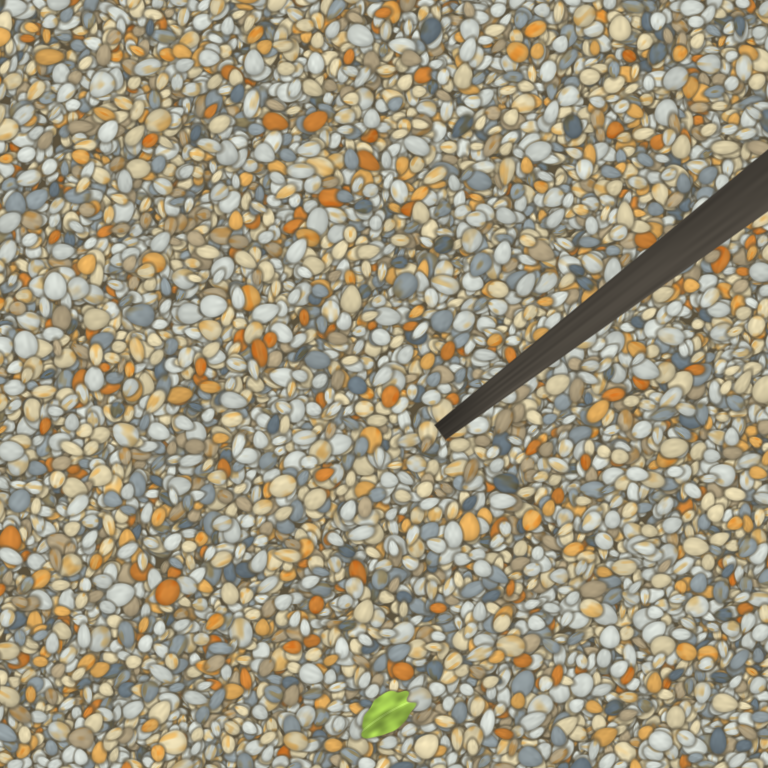
Give the GLSL for this texture, as a WebGL 2 fragment shader.

```glsl
#version 300 es
precision highp float;

uniform vec2 u_resolution;
out vec4 fragColor;

const int LAYERS = 6;
const float FINE_CELLS = 60.0;      // cells per canvas, lowest layer
const float COARSE_CELLS = 42.0;    // cells per canvas, top layer
const float TOP_PRESENCE = 0.5;     // share of filled cells on top
const float SHADOW_WIDTH = 0.0042;
const float SHADOW_DEPTH = 0.55;
const float RIM_DARKENING = 0.20;
const float SOFTNESS = 0.0015;
const float LEAN = 0.6;             // mean direction of the stones
const float LEAN_SPREAD = 2.5;

const vec3 GROUND = vec3(0.36, 0.32, 0.24);
const vec3 SHADOW = vec3(0.34, 0.31, 0.24);
const vec3 PALE = vec3(0.80, 0.82, 0.79);
const vec3 CREAM = vec3(0.86, 0.81, 0.66);
const vec3 TAUPE = vec3(0.68, 0.62, 0.50);
const vec3 BLUE_GREY = vec3(0.56, 0.60, 0.61);
const vec3 SLATE = vec3(0.41, 0.46, 0.49);
const vec3 OCHRE = vec3(0.86, 0.66, 0.36);
const vec3 RUST = vec3(0.78, 0.50, 0.22);

const vec2 BAR_TIP = vec2(0.573, 0.437);
const vec2 BAR_END = vec2(1.0, 0.764);
const vec2 BAR_HALF_WIDTHS = vec2(0.012, 0.032);
const vec3 BAR_COLOR = vec3(0.29, 0.27, 0.24);

const vec2 LEAF_CENTER = vec2(0.502, 0.070);
const vec2 LEAF_RADII = vec2(0.040, 0.022);
const vec3 LEAF_COLOR = vec3(0.60, 0.74, 0.30);

vec3 hash3(vec2 p) {
    vec3 q = fract(p.xyx * vec3(0.1031, 0.1030, 0.0973));
    q += dot(q, q.yxz + 33.33);
    return fract((q.xxy + q.yzz) * q.zyx);
}

float noise(vec2 p) {
    vec2 i = floor(p), f = fract(p);
    f = f * f * (3.0 - 2.0 * f);
    float low = mix(hash3(i).x, hash3(i + vec2(1, 0)).x, f.x);
    float high = mix(hash3(i + vec2(0, 1)).x, hash3(i + vec2(1, 1)).x, f.x);
    return mix(low, high, f.y);
}

mat2 rotation(float a) {
    return mat2(cos(a), sin(a), -sin(a), cos(a));
}

vec3 stoneColor(float pick) {
    if (pick < 0.41) return PALE;
    if (pick < 0.65) return CREAM;
    if (pick < 0.74) return TAUPE;
    if (pick < 0.85) return BLUE_GREY;
    if (pick < 0.89) return SLATE;
    return pick < 0.96 ? OCHRE : RUST;
}

// Paints one stone and its contact shadow over the colour below.
vec3 paintStone(vec3 below, vec2 offset, vec2 id, float cells, float soft) {
    vec3 shape = hash3(id + 31.0), tone = hash3(id + 67.0);
    float major = mix(0.44, 0.80, shape.x * shape.x);
    float minor = major * mix(0.48, 0.86, shape.y);
    vec2 q = offset * rotation(LEAN + (shape.z - 0.5) * LEAN_SPREAD) / vec2(major, minor);
    q.y /= max(0.6, 1.0 + 0.6 * (tone.z - 0.5) * q.x);
    float d = length(q);
    float edge = (d - 1.0) * minor / cells;
    if (edge > SHADOW_WIDTH) return below;

    float contact = 1.0 - smoothstep(0.0, SHADOW_WIDTH, edge);
    below = mix(below, SHADOW, SHADOW_DEPTH * contact);
    float grain = noise(q * vec2(1.1, 1.7) + id * 7.0);
    vec3 color = stoneColor(tone.x) * mix(0.93, 1.06, tone.y);
    float stain = smoothstep(0.45, 0.95, grain) * step(0.45, tone.z);
    color = mix(color, color * vec3(1.0, 0.82, 0.52), stain * 0.8);
    color *= 0.95 + 0.10 * noise(q * vec2(2.0, 3.0) + id * 3.0);
    float light = 1.02 - RIM_DARKENING * pow(min(d, 1.0), 4.0);
    light += 0.06 * dot(offset / major, vec2(-0.4, 0.8));
    return mix(color * light, below, smoothstep(-soft, soft, edge));
}

vec3 pebbles(vec2 uv, float soft) {
    vec3 color = GROUND;
    for (int i = 0; i < LAYERS; i++) {
        float level = float(i) / float(LAYERS - 1);
        float cells = mix(FINE_CELLS, COARSE_CELLS, level);
        mat2 turn = rotation(0.4 + 1.9 * float(i));
        vec2 grid = turn * uv * cells;
        // A fixed scan order keeps overlaps consistent between cells.
        for (int y = -1; y <= 1; y++)
        for (int x = -1; x <= 1; x++) {
            vec2 cell = floor(grid) + vec2(x, y);
            vec2 id = cell + 171.0 * float(i + 1);
            vec3 place = hash3(id);
            if (place.z > mix(1.0, TOP_PRESENCE, level)) continue;
            vec2 offset = (grid - cell - mix(vec2(0.15), vec2(0.85), place.xy)) * turn;
            color = paintStone(color, offset, id, cells, soft);
        }
    }
    return color;
}

vec3 paintLeaf(vec3 below, vec2 uv, float soft) {
    vec2 q = (uv - LEAF_CENTER) * rotation(0.55) / LEAF_RADII;
    float edge = (length(q) - 0.75 - 0.45 * noise(q * 2.2 + 9.0)) * LEAF_RADII.y;
    below = mix(below, SHADOW, 0.5 * (1.0 - smoothstep(0.0, SHADOW_WIDTH, edge)));
    float vein = 1.0 - smoothstep(0.02, 0.10, abs(q.y + 0.15 * q.x * q.x));
    vec3 color = LEAF_COLOR * (0.72 + 0.5 * noise(q * 3.0)) + 0.08 * vein;
    return mix(color, below, smoothstep(-soft, soft, edge));
}

vec3 paintBar(vec3 below, vec2 uv, float soft) {
    vec2 axis = normalize(BAR_END - BAR_TIP);
    vec2 rel = uv - BAR_TIP;
    float along = dot(rel, axis);
    float across = dot(rel, vec2(-axis.y, axis.x));
    float run = along / distance(BAR_TIP, BAR_END);
    float halfWidth = mix(BAR_HALF_WIDTHS.x, BAR_HALF_WIDTHS.y, run);
    float edge = max(abs(across) - halfWidth, -along);
    float side = across / halfWidth;
    float streak = noise(vec2(along * 9.0, side * 5.0 + 40.0));
    vec3 color = BAR_COLOR * (0.88 + 0.20 * streak - 0.10 * side);
    color *= mix(0.75, 1.0, smoothstep(0.0, 0.2, run));
    return mix(color, below, smoothstep(-soft, soft, edge));
}

void main() {
    vec2 uv = gl_FragCoord.xy / u_resolution.y;
    float soft = max(SOFTNESS, 0.7 / u_resolution.y);
    vec3 color = pebbles(uv, soft);
    color = paintLeaf(color, uv, soft);
    color = paintBar(color, uv, soft);
    fragColor = vec4(clamp(color, 0.0, 1.0), 1.0);
}
```
